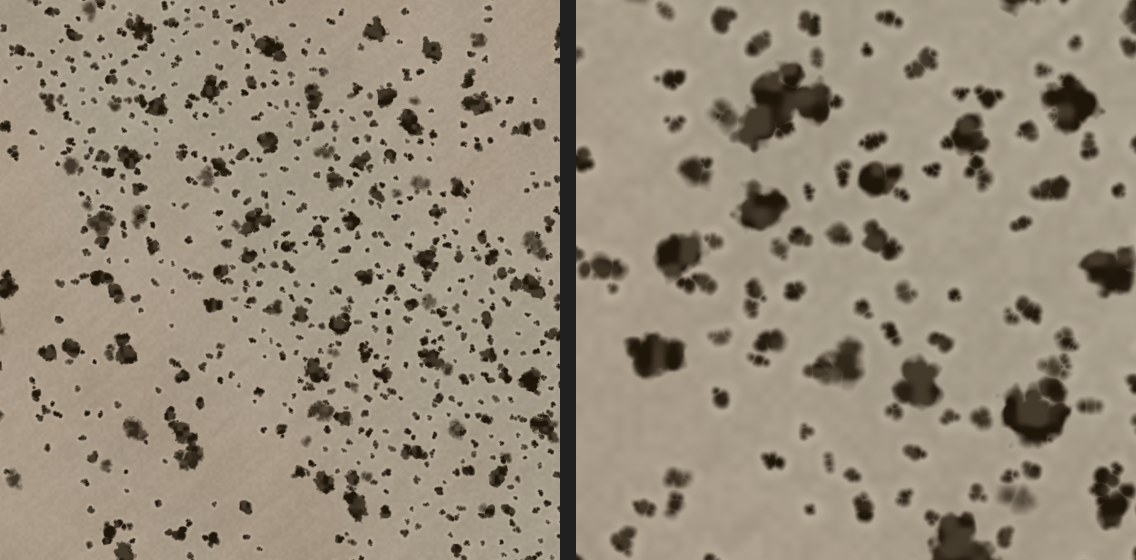
Left, the full canvas; right, a detail of the centre.
Write a three.js fragment shader that draws this texture.

```glsl
varying vec2 vUv;

vec3 hash3(vec2 p) {
  vec3 q = fract(p.xyx * vec3(0.1031, 0.1030, 0.0973));
  q += dot(q, q.yxz + 33.33);
  return fract((q.xxy + q.yzz) * q.zyx);
}

float noise(vec2 p) {
  vec2 cell = floor(p), f = fract(p);
  f = f * f * (3.0 - 2.0 * f);
  float low = mix(hash3(cell).x, hash3(cell + vec2(1.0, 0.0)).x, f.x);
  float high = mix(hash3(cell + vec2(0.0, 1.0)).x, hash3(cell + 1.0).x, f.x);
  return mix(low, high, f.y);
}

mat2 rotation(float angle) {
  float c = cos(angle), s = sin(angle);
  return mat2(c, s, -s, c);
}

// Speckles crowd along a falling diagonal band, broken into patches
float crowding(vec2 p) {
  float band = 1.0 - smoothstep(0.12, 0.62, abs(p.x + p.y - 1.17));
  return clamp(band + 1.1 * (noise(p * 6.0 + 4.0) - 0.5), 0.0, 1.0);
}

// Signed distance to a clump of overlapping lobes, longest along x
float clump(vec2 p, float radius, vec2 id) {
  float d = length(p) - radius * 0.72;
  for (int k = 1; k <= 4; k++) {
    vec3 lobe = hash3(id + float(k) * 17.3);
    vec2 offset = (lobe.xy - 0.5) * radius * vec2(1.9, 1.2);
    d = min(d, length(p - offset) - radius * mix(0.3, 0.62, lobe.z));
  }
  return d;
}

// One layer of scattered clumps: x is ink cover, y is the pale rim
vec2 speckles(vec2 p, float count, vec2 share, vec2 size, float fading, float rough) {
  vec2 result = vec2(0.0);
  vec2 home = floor(p * count);
  for (int j = -1; j <= 1; j++) {
    for (int i = -1; i <= 1; i++) {
      vec2 cell = home + vec2(float(i), float(j));
      vec2 id = cell + count * 3.7;
      vec3 place = hash3(id), look = hash3(id + 71.9);
      vec2 center = (cell + 0.05 + 0.9 * place.xy) / count;
      if (place.z > mix(share.x, share.y, crowding(center))) continue;

      float radius = mix(size.x, size.y, look.x);
      float angle = -0.7 + 2.2 * (look.y - 0.5);
      float d = clump((p - center) * rotation(angle), radius, id);
      d += (rough - 0.5) * radius * 0.5;

      float faded = fading * smoothstep(0.65, 1.0, look.z);
      float softness = 0.0021 + 0.05 * radius + 0.0035 * faded;
      float ink = (1.0 - 0.3 * faded) * (1.0 - smoothstep(-softness, softness, d));
      float rim = 1.0 - smoothstep(0.001, 0.009, d);
      result = max(result, vec2(ink, rim));
    }
  }
  return result;
}

// Warm paper with broad stains, slanted scratches and fine grain
vec3 paper(vec2 p) {
  float stain = noise(p * 4.0 + 9.0) * 0.6 + noise(p * 13.0) * 0.4;
  float scratch = noise(rotation(-0.7) * p * vec2(9.0, 95.0) + 40.0);
  float grain = noise(p * 170.0 + 3.0);
  float light = 0.05 * (stain - 0.5) + 0.022 * (scratch - 0.5) + 0.035 * (grain - 0.5);
  vec3 pinkish = vec3(0.655, 0.598, 0.525);
  vec3 greyish = vec3(0.645, 0.605, 0.535);
  return mix(pinkish, greyish, crowding(p)) + light;
}

void main() {
  vec2 p = vUv;
  float rough = 0.6 * noise(p * 125.0) + 0.4 * noise(p * 230.0 + 7.0);

  vec2 large = speckles(p, 10.0, vec2(0.55, 0.82), vec2(0.014, 0.023), 1.0, rough);
  vec2 medium = speckles(p, 17.0, vec2(0.12, 0.42), vec2(0.008, 0.013), 0.8, rough);
  vec2 small = speckles(p, 37.0, vec2(0.10, 0.78), vec2(0.0035, 0.0073), 0.3, rough);

  float ink = max(large.x, max(medium.x, small.x));
  float rim = max(0.4 * large.y, max(0.7 * medium.y, small.y));

  // Mottled ink laid over the paper and its pale rims
  float mottle = smoothstep(0.2, 0.8, noise(p * 115.0 + 21.0));
  vec3 inkColor = mix(vec3(0.12, 0.085, 0.04), vec3(0.27, 0.23, 0.175), mottle);
  vec3 color = paper(p) + 0.045 * rim;
  gl_FragColor = vec4(mix(color, inkColor, ink), 1.0);
}
```
